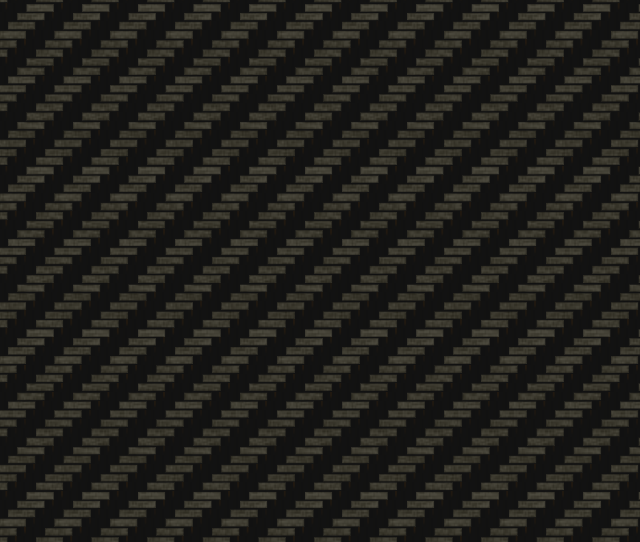
A Shadertoy shader for this texture:

```glsl
#define THREADS vec2(69.0, 60.0)   // warp columns and weft rows on the canvas
#define OFFSET vec2(2.83, 0.36)    // where the weave starts, in threads
#define TWILL 6.0                  // columns per repeat: half over, half under
#define ROW_CYCLE 18.0             // rows before the wear repeats
#define WARP_COLOR vec3(0.068, 0.068, 0.067)
#define WEFT_DARK vec3(0.165, 0.155, 0.115)
#define WEFT_LIGHT vec3(0.300, 0.290, 0.245)
#define FRAY_COLOR vec3(0.135, 0.100, 0.060)

float hash(vec2 p) {
    vec3 q = fract(vec3(p.xyx) * 0.1031);
    q += dot(q, q.yzx + 33.33);
    return fract((q.x + q.y) * q.z);
}

float noise(vec2 p) {
    vec2 i = floor(p), f = fract(p);
    f = f * f * (3.0 - 2.0 * f);
    return mix(mix(hash(i), hash(i + vec2(1, 0)), f.x),
               mix(hash(i + vec2(0, 1)), hash(i + vec2(1, 1)), f.x), f.y);
}

float boxDistance(vec2 p, vec2 halfSize) {
    vec2 q = abs(p) - halfSize;
    return length(max(q, 0.0)) + min(max(q.x, q.y), 0.0);
}

void mainImage(out vec4 fragColor, in vec2 fragCoord) {
    vec2 uv = fragCoord / iResolution.xy;
    float soft = max(0.07, 0.6 * THREADS.y / iResolution.y);

    // Thread coordinates: rows count downward, each steps one column left
    float y = (1.0 - uv.y) * THREADS.y - OFFSET.y;
    float row = floor(y);
    float u = mod(uv.x * THREADS.x - OFFSET.x + row, TWILL);
    float v = y - row;

    // Small differences between rows
    float id = mod(row, ROW_CYCLE);
    float shift = (hash(vec2(id, 3.0)) - 0.5) * 0.09;
    float halfHeight = mix(0.39, 0.45, hash(vec2(id, 11.0)));
    float rowTone = hash(vec2(id, 23.0)) - 0.5;

    // Dark warp with faint vertical ribs
    float rib = noise(vec2(u * 4.0, 2.0)) - 0.5;
    vec3 color = WARP_COLOR * (1.0 + 0.10 * rib);

    // Loose brown fibres hanging below the right end of each float
    float fray = 1.0 - smoothstep(0.05, 0.05 + 1.5 * soft, abs(u - 3.86));
    fray *= (1.0 - smoothstep(0.35, 0.85, v)) * mix(0.3, 0.9, hash(vec2(id, 37.0)));
    color = mix(color, FRAY_COLOR, fray);

    // Weft float with long fibres, fine cross ticks and darker rims
    vec2 center = vec2(0.25 * TWILL, 0.5 + shift);
    float d = boxDistance(vec2(u, v) - center, vec2(0.25 * TWILL - 0.03, halfHeight));
    float fibres = noise(vec2(u * 1.6 + id * 7.0, v * 5.0 + id * 9.0));
    float ticks = noise(vec2(u * 6.0 + id * 13.0, v * 2.5 + id * 5.0));
    float tone = 0.57 + 0.55 * (fibres - 0.5) + 0.35 * (ticks - 0.5) + 0.25 * rowTone;
    vec3 weft = mix(WEFT_DARK, WEFT_LIGHT, clamp(tone, 0.0, 1.0));
    weft *= mix(0.78, 1.0, smoothstep(0.0, 0.18, -d));
    color = mix(color, weft, 1.0 - smoothstep(-soft, soft, d));

    fragColor = vec4(color, 1.0);
}
```
